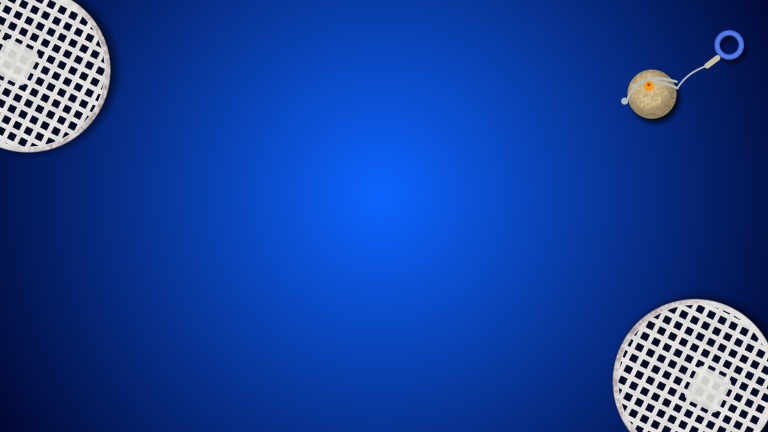
This background is drawn by a Shadertoy shader. Its source:

```glsl
#define GLOW_CENTRE vec2(0.880, 0.549)
#define GLOW_COLOUR vec3(0.050, 0.390, 1.000)
#define NIGHT_COLOUR vec3(0.005, 0.030, 0.200)
#define GLOW_RADIUS 1.03
#define PADDLE_RADIUS 0.191
#define RIM_WIDTH 0.014
#define GRID_PITCH 0.0285
#define GRID_ANGLE 0.47
#define HOLE_HALF 0.0087
#define HOLE_COLOUR vec3(0.025, 0.045, 0.140)
#define PLASTIC vec3(0.880, 0.875, 0.865)
#define CORD_COLOUR vec3(0.690, 0.730, 0.730)

float hash(vec2 p) {
    return fract(sin(dot(p, vec2(127.1, 311.7))) * 43758.5453);
}

float noise(vec2 p) {
    vec2 i = floor(p), f = fract(p);
    f = f * f * (3.0 - 2.0 * f);
    return mix(mix(hash(i), hash(i + vec2(1, 0)), f.x),
               mix(hash(i + vec2(0, 1)), hash(i + vec2(1, 1)), f.x), f.y);
}

// Coverage of a signed distance, softened over about one pixel
float cover(float d) {
    float px = 0.8 / iResolution.y;
    return 1.0 - smoothstep(-px, px, d);
}

float box(vec2 p, float halfSize, float corner) {
    vec2 q = abs(p) - halfSize + corner;
    return length(max(q, 0.0)) + min(max(q.x, q.y), 0.0) - corner;
}

float segment(vec2 p, vec2 a, vec2 b) {
    vec2 pa = p - a, ba = b - a;
    return length(pa - ba * clamp(dot(pa, ba) / dot(ba, ba), 0.0, 1.0));
}

// Distance to a quadratic curve, sampled as short segments
float curve(vec2 p, vec2 a, vec2 b, vec2 c) {
    float d = 1e3;
    vec2 last = a;
    for (int i = 1; i <= 10; i++) {
        float t = float(i) / 10.0;
        vec2 next = mix(mix(a, b, t), mix(b, c, t), t);
        d = min(d, segment(p, last, next));
        last = next;
    }
    return d;
}

vec3 shade(vec3 col, float d, float blur, float strength) {
    return col * (1.0 - strength * (1.0 - smoothstep(-blur, blur, d)));
}

// Perforated disc; side = -1 turns it by half a circle
vec3 paddle(vec3 col, vec2 p, vec2 centre, float side) {
    vec2 q = (p - centre) * side;
    float disc = length(q) - PADDLE_RADIUS;
    col = shade(col, length(p - centre - vec2(0.010, 0.002)) - PADDLE_RADIUS, 0.022, 0.75);

    // Square holes in a tilted grid
    float c = cos(GRID_ANGLE), s = sin(GRID_ANGLE);
    vec2 g = mat2(c, s, -s, c) * (q - vec2(-0.030, 0.018));
    vec2 cell = (fract(g / GRID_PITCH) - 0.5) * GRID_PITCH;
    float hole = max(box(cell, HOLE_HALF, 0.002), disc + RIM_WIDTH);
    float patchMask = cover(box(g, 0.043, 0.012));

    // Plastic with a worn, slightly rosy rim
    vec3 plastic = PLASTIC * (0.95 + 0.09 * noise(p * 90.0));
    float rim = smoothstep(-RIM_WIDTH, -RIM_WIDTH * 0.6, disc);
    float worn = smoothstep(-0.2, 0.9, dot(normalize(q + 1e-5), vec2(0.93, -0.37)));
    plastic = mix(plastic, vec3(0.64, 0.57, 0.58), rim * worn * noise(p * 160.0));
    plastic *= 1.0 - 0.3 * smoothstep(-0.004, 0.001, disc);

    vec3 through = mix(HOLE_COLOUR, PLASTIC * 0.91, patchMask);
    vec3 face = mix(plastic, through, cover(hole));
    return mix(col, face, cover(disc));
}

// Ball on a cord with a pull ring
vec3 ballAndRing(vec3 col, vec2 p) {
    vec2 ballPos = vec2(1.509, 0.782), ringPos = vec2(1.688, 0.896);
    vec2 grip = vec2(1.637, 0.848);
    float ball = length(p - ballPos) - 0.057;
    float ring = abs(length(p - ringPos) - 0.028) - 0.0065;
    vec2 drop = p - vec2(0.007, -0.009);
    col = shade(col, length(drop - ballPos) - 0.057, 0.013, 0.8);
    col = shade(col, abs(length(drop - ringPos) - 0.028) - 0.006, 0.009, 0.6);

    // Ball
    vec2 n = (p - ballPos) / 0.057;
    vec3 tan_ = vec3(0.80, 0.71, 0.53) * (0.88 + 0.2 * noise(p * 220.0));
    tan_ *= 1.0 - 0.28 * smoothstep(0.5, 1.0, length(n - vec2(-0.12, 0.14)));
    col = mix(col, tan_, cover(ball));

    // Cord around the ball and up to the ring
    float wrap = curve(p, vec2(1.452, 0.770), vec2(1.480, 0.838), vec2(1.566, 0.811));
    wrap = min(wrap, curve(p, vec2(1.466, 0.800), vec2(1.515, 0.822), vec2(1.568, 0.796)));
    float knot = length(p - vec2(1.446, 0.766)) - 0.008;
    float cord = curve(p, vec2(1.568, 0.796), vec2(1.590, 0.832), grip);
    col = mix(col, CORD_COLOUR, cover(min(min(wrap - 0.0028, cord - 0.0022), knot)));

    // Orange plug
    float plug = length(p - vec2(1.502, 0.801));
    col = mix(col, vec3(0.96, 0.59, 0.12), cover(plug - 0.0115));
    col = mix(col, vec3(0.62, 0.30, 0.06), cover(length(p - vec2(1.502, 0.804)) - 0.0035));

    // Ring and its grip
    vec3 blue = mix(vec3(0.13, 0.25, 0.68), vec3(0.34, 0.50, 0.92), smoothstep(0.004, -0.006, ring));
    col = mix(col, blue, cover(ring));
    return mix(col, vec3(0.77, 0.75, 0.63), cover(segment(p, grip, vec2(1.661, 0.866)) - 0.0065));
}

void mainImage(out vec4 fragColor, in vec2 fragCoord) {
    vec2 p = fragCoord / iResolution.y;
    float falloff = clamp(length(p - GLOW_CENTRE) / GLOW_RADIUS, 0.0, 1.0);
    vec3 col = mix(GLOW_COLOUR, NIGHT_COLOUR, falloff);
    col = paddle(col, p, vec2(0.065, 0.838), 1.0);
    col = paddle(col, p, vec2(1.609, 0.117), -1.0);
    col = ballAndRing(col, p);
    fragColor = vec4(col, 1.0);
}
```
